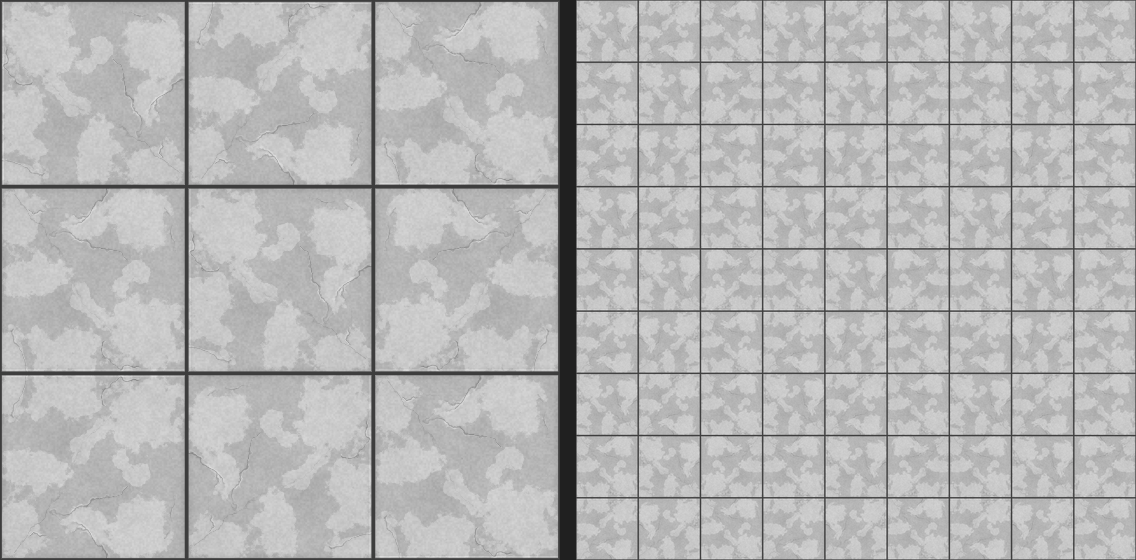
Left, the tile; right, the same tile 3 across and 3 down.
Reproduce this texture procedurally as a three.js fragment shader.

```glsl
// Three by three grey stone-look floor tiles, one flaked face turned and mirrored, with dark grout.
varying vec2 vUv;

const float TILES = 3.0;
const vec3 GROUT = vec3(0.24, 0.238, 0.24);
const float STONE_DARK = 0.705;
const float STONE_LIGHT = 0.785;

float hash(vec2 p) {
  vec3 q = fract(vec3(p.xyx) * 0.1031);
  q += dot(q, q.yzx + 33.33);
  return fract((q.x + q.y) * q.z);
}

// Value noise that wraps after a whole number of cells
float noise(vec2 p, float period) {
  vec2 i = floor(p), f = fract(p);
  f = f * f * (3.0 - 2.0 * f);
  vec2 a = mod(i, period), b = mod(i + 1.0, period);
  return mix(mix(hash(a), hash(vec2(b.x, a.y)), f.x),
             mix(hash(vec2(a.x, b.y)), hash(b), f.x), f.y);
}

// Layered noise, centred on zero
float fbm(vec2 p, float cells) {
  float sum = 0.0, gain = 0.5;
  for (int i = 0; i < 5; i++) {
    sum += gain * (noise(p * cells, cells) - 0.5);
    cells *= 2.0;
    gain *= 0.55;
  }
  return sum;
}

// Reads one binary digit of a mask
float bit(float mask, float index) {
  return mod(floor((mask + 0.5) / exp2(index)), 2.0);
}

// Turns and mirrors the face according to its cell
vec2 orient(vec2 p, vec2 cell) {
  float index = cell.x + TILES * cell.y;
  p = mix(p, p.yx, bit(429.0, index));
  return mix(p, 1.0 - p, vec2(bit(131.0, index), bit(32.0, index)));
}

// Rounded box field: one at the centre, zero on the rim
float flake(vec2 p, vec2 centre, vec2 radius, float tilt) {
  float c = cos(tilt), s = sin(tilt);
  p -= centre;
  vec2 q = vec2(c * p.x - s * p.y, s * p.x + c * p.y) / radius;
  return 1.0 - sqrt(length(q * q));
}

float flakes(vec2 p) {
  float f = flake(p, vec2(0.21, 0.79), vec2(0.17, 0.18), 0.1);
  f = max(f, flake(p, vec2(0.81, 0.77), vec2(0.17, 0.15), 0.25));
  f = max(f, flake(p, vec2(0.13, 0.38), vec2(0.10, 0.19), -0.15));
  f = max(f, flake(p, vec2(0.11, 0.07), vec2(0.14, 0.07), 0.2));
  f = max(f, flake(p, vec2(0.49, 0.71), vec2(0.045, 0.12), 0.6));
  f = max(f, flake(p, vec2(0.34, 0.51), vec2(0.055, 0.15), -0.75));
  f = max(f, flake(p, vec2(0.54, 0.18), vec2(0.09, 0.16), 0.2));
  f = max(f, flake(p, vec2(0.84, 0.10), vec2(0.14, 0.11), -0.3));
  return max(f, flake(p, vec2(0.80, 0.47), vec2(0.06, 0.11), 0.2));
}

float segment(vec2 p, vec2 a, vec2 b) {
  vec2 d = b - a;
  return length(p - a - d * clamp(dot(p - a, d) / dot(d, d), 0.0, 1.0));
}

float path(vec2 p, vec2 a, vec2 b, vec2 c, vec2 d) {
  return min(segment(p, a, b), min(segment(p, b, c), segment(p, c, d)));
}

// Distance to the nearest ledge
float ledges(vec2 p) {
  float d = path(p, vec2(0.59, 0.69), vec2(0.70, 0.54), vec2(0.75, 0.42), vec2(0.755, 0.25));
  d = min(d, path(p, vec2(0.99, 0.58), vec2(0.90, 0.57), vec2(0.83, 0.46), vec2(0.755, 0.25)));
  d = min(d, path(p, vec2(0.84, 0.48), vec2(0.85, 0.38), vec2(0.88, 0.30), vec2(0.89, 0.16)));
  d = min(d, path(p, vec2(0.52, 0.42), vec2(0.63, 0.33), vec2(0.74, 0.24), vec2(0.98, 0.07)));
  d = min(d, path(p, vec2(0.02, 0.76), vec2(0.02, 0.64), vec2(0.08, 0.57), vec2(0.16, 0.57)));
  d = min(d, path(p, vec2(0.24, 0.60), vec2(0.33, 0.51), vec2(0.48, 0.37), vec2(0.56, 0.47)));
  d = min(d, path(p, vec2(0.03, 0.16), vec2(0.10, 0.13), vec2(0.17, 0.10), vec2(0.25, 0.08)));
  return min(d, path(p, vec2(0.65, 0.96), vec2(0.72, 0.94), vec2(0.80, 0.96), vec2(0.87, 0.92)));
}

float stone(vec2 p) {
  vec2 warped = p + 0.13 * vec2(fbm(p, 7.0), fbm(p + 0.37, 7.0));
  // Pale flakes with ragged, pitted rims
  float field = clamp(flakes(warped), -0.55, 0.36);
  field += 0.95 * fbm(p, 9.0) + 0.85 * fbm(p + 0.21, 30.0);
  float tone = mix(STONE_DARK, STONE_LIGHT, smoothstep(-0.10, 0.13, field));
  tone += 0.06 * fbm(p + 0.63, 4.0) + 0.05 * fbm(p, 40.0);
  // Raised ledges: dark crease, lit lip and soft shadow
  float strength = smoothstep(-0.22, 0.12, fbm(p + 0.5, 6.0));
  float crease = ledges(warped);
  float lip = ledges(warped + vec2(0.008, -0.006));
  tone -= strength * (0.13 * smoothstep(0.007, 0.0, crease) + 0.025 * exp(-crease * 35.0));
  return tone + strength * 0.06 * smoothstep(0.008, 0.0, lip);
}

void main() {
  vec2 grid = vUv * TILES;
  vec2 cell = mod(floor(grid), TILES);
  vec2 local = fract(grid);
  vec2 face = orient(local, cell);
  vec2 border = min(local, 1.0 - local);
  float edge = min(border.x, border.y);

  float tone = stone(face);
  tone += 0.05 * (noise(vUv * 320.0, 320.0) - 0.5);
  // Worn bevel and one lit rim
  tone -= 0.035 * smoothstep(0.045, 0.01, edge);
  tone += 0.09 * smoothstep(0.006, 0.0, abs(face.x - 0.018));
  float body = smoothstep(0.006, 0.0145, edge);
  gl_FragColor = vec4(mix(GROUT, vec3(tone), body), 1.0);
}
```
